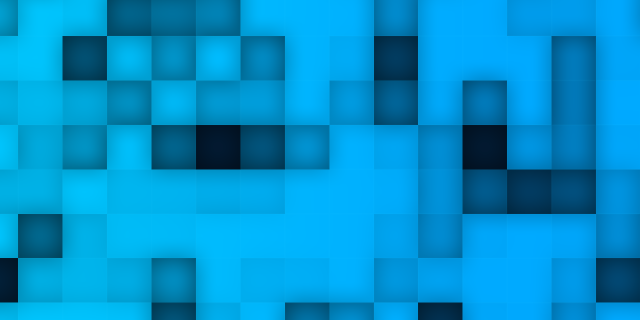
Write a Shadertoy shader that draws this background.

```glsl
const float ROWS = 7.2;                        // tiles over the canvas height
const vec2  GRID_OFFSET = vec2(0.41, 0.39);    // first seams, in tiles
const vec3  CYAN  = vec3(0.0, 0.77, 0.99);     // left side
const vec3  AZURE = vec3(0.0, 0.665, 1.0);     // right side
const vec3  NIGHT = vec3(0.01, 0.1, 0.19);     // deepest tiles
const vec3  SEAM_COLOR = vec3(0.15, 0.8, 1.0);
const float RAISED_SHARE = 0.3;                // share of tiles at full height
const float DEPTH_CURVE = 2.3;
const float CLUSTER_SCALE = 0.37;
const float CLUSTER_AMOUNT = 0.65;
const float SCATTER_AMOUNT = 0.7;
const float SHADOW_REACH = 0.5;                // in tiles
const float SHADOW_STRENGTH = 0.5;
const float SHADOW_STEP = 0.3;                 // height step giving full shadow
const float SPILL = 0.65;                      // shadow thrown back on the higher tile
const float SEAM_WIDTH = 0.025;
const float SEAM_STRENGTH = 0.07;
const int   SAMPLES = 2;                       // per axis, for smooth edges

float hash(vec2 p) {
    vec3 q = fract(vec3(p.xyx) * 0.1031);
    q += dot(q, q.yzx + 33.33);
    return fract((q.x + q.y) * q.z);
}

vec2 gradient(vec2 p) {
    float angle = 6.2832 * hash(p + 71.0);
    return vec2(cos(angle), sin(angle));
}

float gradientNoise(vec2 p) {
    vec2 i = floor(p), f = p - i;
    vec2 u = f * f * f * (f * (f * 6.0 - 15.0) + 10.0);
    vec2 e = vec2(1.0, 0.0);
    float low  = mix(dot(gradient(i), f), dot(gradient(i + e), f - e), u.x);
    float high = mix(dot(gradient(i + e.yx), f - e.yx),
                     dot(gradient(i + e.xx), f - e.xx), u.x);
    return mix(low, high, u.y);
}

// 0 for raised tiles, 1 for the deepest
float tileDepth(vec2 cell) {
    float u = 0.5 + SCATTER_AMOUNT * (hash(cell + 19.0) - 0.5)
            + CLUSTER_AMOUNT * gradientNoise(cell * CLUSTER_SCALE + 5.3);
    float sunk = clamp((u - RAISED_SHARE) / (1.0 - RAISED_SHARE), 0.0, 1.0);
    return pow(sunk, DEPTH_CURVE);
}

// Share of a soft kernel at f that falls in the tile at offset -1, 0 or 1
float coverage(float f, float offset) {
    float before = 1.0 - smoothstep(-SHADOW_REACH, SHADOW_REACH, f);
    float after = smoothstep(-SHADOW_REACH, SHADOW_REACH, f - 1.0);
    return offset < 0.0 ? before : offset > 0.0 ? after : 1.0 - before - after;
}

vec3 tiles(vec2 uv, float aspect) {
    vec2 p = uv * ROWS - GRID_OFFSET;
    vec2 cell = floor(p), f = p - cell;
    float depth = tileDepth(cell);

    // Soft shadow along every step in height
    float shadow = 0.0;
    for (int y = -1; y <= 1; y++)
    for (int x = -1; x <= 1; x++) {
        vec2 offset = vec2(x, y);
        float rise = depth - tileDepth(cell + offset);
        float side = rise > 0.0 ? 1.0 : SPILL;
        shadow += side * smoothstep(0.0, SHADOW_STEP, abs(rise))
                * coverage(f.x, offset.x) * coverage(f.y, offset.y);
    }

    vec3 color = mix(CYAN, AZURE, smoothstep(0.0, 0.85, uv.x / aspect));
    color = mix(color, NIGHT, depth) * (1.0 - SHADOW_STRENGTH * shadow);

    // Thin light seam, strongest on raised tiles
    vec2 edge = min(f, 1.0 - f);
    float seam = 1.0 - smoothstep(0.0, SEAM_WIDTH, min(edge.x, edge.y));
    return mix(color, SEAM_COLOR, SEAM_STRENGTH * seam * (1.0 - 0.7 * depth));
}

void mainImage(out vec4 fragColor, in vec2 fragCoord) {
    float aspect = iResolution.x / iResolution.y;
    vec3 sum = vec3(0.0);
    for (int j = 0; j < SAMPLES; j++)
    for (int i = 0; i < SAMPLES; i++) {
        vec2 jitter = (vec2(i, j) + 0.5) / float(SAMPLES) - 0.5;
        sum += tiles((fragCoord + jitter) / iResolution.y, aspect);
    }
    fragColor = vec4(sum / float(SAMPLES * SAMPLES), 1.0);
}
```
